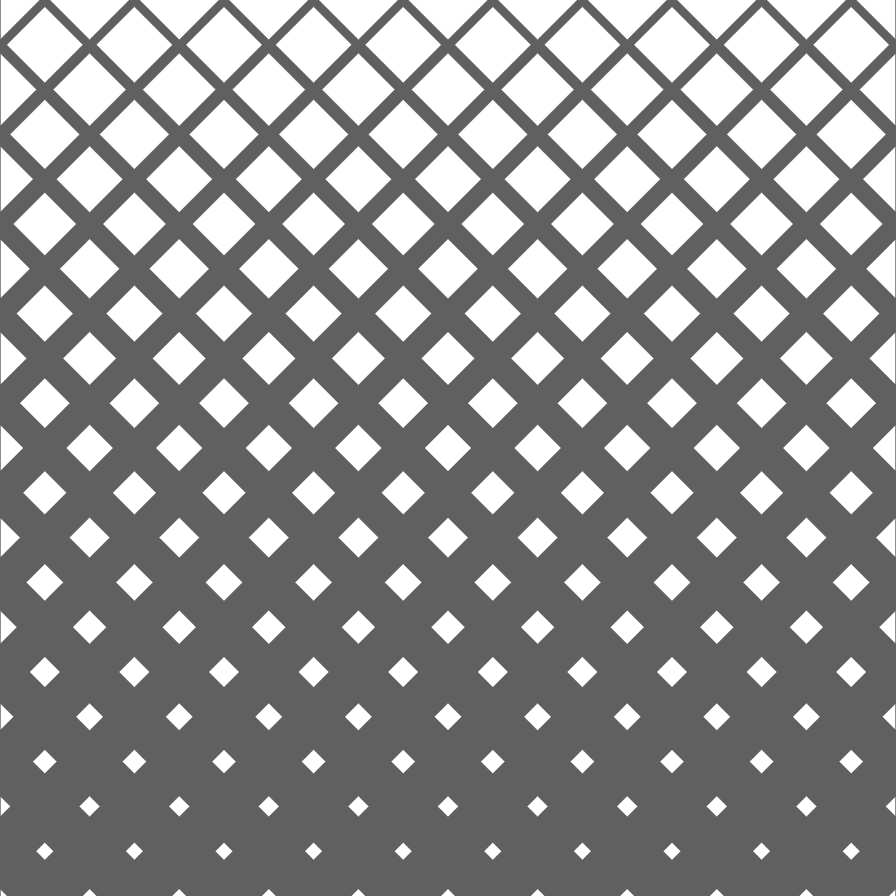
Write a Shadertoy shader that draws this pattern.

```glsl
// A halftone lattice: white diamonds on grey, shrinking row by row from top to bottom.
// The staggered grid is turned 45 degrees, so each diamond is one square cell;
// its size is a linear function of the height of the cell centre.

const vec3 GREY = vec3(0.378);
const vec3 WHITE = vec3(1.0);

const float PITCH = 0.1;             // spacing of diamonds along a row
const float RADIUS_BOTTOM = 0.0077;  // half diagonal at the lower edge
const float RADIUS_TOP = 0.0441;     // half diagonal at the upper edge
const float HAIRLINE = 0.0008;       // thin grey rim at both sides

// Canvas position to diagonal lattice coordinates; diamonds sit on integers.
vec2 toLattice(vec2 p, float pitch) {
    return vec2(p.x + p.y, p.x - p.y) / pitch;
}

// Height on the canvas of a lattice point.
float latticeHeight(vec2 cell, float pitch) {
    return 0.5 * pitch * (cell.x - cell.y);
}

// Signed distance to a diamond, given the offset from its centre.
float diamondDistance(vec2 offset, float radius) {
    return (max(abs(offset.x), abs(offset.y)) - radius) * 0.70710678;
}

// Smooth coverage of the inside of a shape.
float coverage(float dist, float pixel) {
    return clamp(0.5 - dist / pixel, 0.0, 1.0);
}

void mainImage(out vec4 fragColor, in vec2 fragCoord) {
    float pixel = 1.0 / iResolution.y;
    vec2 p = fragCoord * pixel;
    float width = iResolution.x * pixel;

    // Nearest diamond and its size
    vec2 lattice = toLattice(p, PITCH);
    vec2 cell = round(lattice);
    float radius = mix(RADIUS_BOTTOM, RADIUS_TOP, latticeHeight(cell, PITCH));
    float dist = diamondDistance((lattice - cell) * PITCH, radius);
    float diamond = coverage(dist, pixel);

    // Side rims
    float sideDistance = min(p.x, width - p.x);
    float rim = coverage(sideDistance - HAIRLINE, pixel);

    vec3 color = mix(GREY, WHITE, diamond * (1.0 - rim));
    fragColor = vec4(color, 1.0);
}
```
